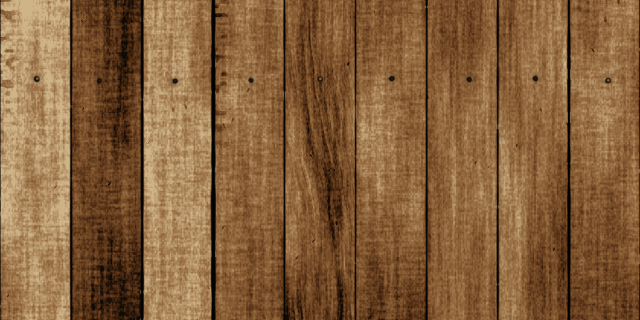
Reproduce this texture procedurally as a WebGL 2 fragment shader.

```glsl
#version 300 es
precision highp float;
uniform vec2 u_resolution;
out vec4 fragColor;

#define PLANKS 9.0
#define ASPECT 2.0
#define STAIN 0.72
#define FIBRE 0.50
#define SAW 0.38
#define PORES 0.27
#define NAIL_HEIGHT 0.75
#define NAIL_RADIUS 0.0082
#define FIGURED_PLANK 4

// Tone, half width of the seam on the right, nail position across
const vec3 PLANK[9] = vec3[9](
  vec3(0.91, 0.0030, 0.52), vec3(0.32, 0.0042, 0.40), vec3(0.86, 0.0066, 0.46),
  vec3(0.74, 0.0028, 0.53), vec3(0.56, 0.0020, 0.50), vec3(0.62, 0.0028, 0.51),
  vec3(0.61, 0.0030, 0.60), vec3(0.66, 0.0046, 0.53), vec3(0.65, 0.0018, 0.55));

// Wood colours from the darkest to the palest
const vec3 WOOD[6] = vec3[6](
  vec3(0.06, 0.04, 0.02), vec3(0.28, 0.15, 0.06), vec3(0.42, 0.26, 0.13),
  vec3(0.53, 0.36, 0.20), vec3(0.62, 0.46, 0.29), vec3(0.73, 0.60, 0.43));

float hash(vec2 p) {
  vec3 q = fract(p.xyx * 0.1031);
  q += dot(q, q.yzx + 33.33);
  return fract((q.x + q.y) * q.z);
}

float noise(vec2 p) {
  vec2 i = floor(p), f = fract(p);
  f = f * f * (3.0 - 2.0 * f);
  return mix(mix(hash(i), hash(i + vec2(1, 0)), f.x),
             mix(hash(i + vec2(0, 1)), hash(i + 1.0), f.x), f.y);
}

// Layered noise centred on zero
float fbm(vec2 p) {
  float sum = 0.0, amp = 0.5;
  for (int i = 0; i < 4; i++) {
    sum += amp * (noise(p) - 0.5);
    p = p * 2.03 + 17.7;
    amp *= 0.5;
  }
  return sum;
}

float band(float x, float width) { return exp(-x * x / (width * width)); }

vec3 woodColor(float tone) {
  float t = clamp(tone, 0.0, 1.15) * 5.0;
  int i = int(min(floor(t), 4.0));
  return mix(WOOD[i], WOOD[i + 1], t - float(i));
}

// Swirling heartwood: fine dark streaks and a pale arc along a bent grain
float figure(vec2 s, float across, float y) {
  float c = across + 0.4 * smoothstep(0.2, 0.9, y) + 0.18 * fbm(s * vec2(9.0, 4.0));
  float streak = smoothstep(0.3, 0.75, noise(vec2(c * 26.0, y * 5.0)));
  float thread = fbm(vec2(c * 45.0, y * 9.0));
  float pale = band(c - 0.45, 0.07) * smoothstep(0.05, 0.3, y) * smoothstep(0.8, 0.55, y);
  float dark = band(c - 0.72, 0.24) * (0.25 + 0.75 * streak);
  float corner = smoothstep(0.45, 0.1, across) * smoothstep(0.25, 0.02, y);
  return 0.22 * pale - 0.32 * dark - 0.28 * corner * (0.4 + streak) + 0.45 * thread;
}

// Small dents, one at most in each cell
float dents(vec2 s) {
  vec2 g = s * vec2(26.0, 18.0), cell = floor(g);
  float pick = hash(cell + 4.0);
  vec2 d = fract(g) - 0.3 - 0.4 * vec2(hash(cell + 11.0), hash(cell + 23.0));
  d.x += d.y * (pick * 60.0 - 1.0);
  float size = mix(0.06, 0.15, hash(cell + 31.0));
  return step(pick, 0.035) * smoothstep(size, size * 0.4, length(d * vec2(1.0, 0.7)));
}

void main() {
  vec2 uv = gl_FragCoord.xy / u_resolution;
  vec2 p = uv * vec2(ASPECT, 1.0);
  float px = 1.0 / u_resolution.y;
  float column = uv.x * PLANKS, across = fract(column);
  int id = int(min(floor(column), PLANKS - 1.0));
  vec3 plank = PLANK[id];
  float pitch = ASPECT / PLANKS;
  vec2 s = p + float(id) * vec2(7.3, 3.1);

  // Stains, long fibres, crosswise saw marks and fine pores
  float sawn = id == 6 || id == 7 || id == FIGURED_PLANK ? 0.4 : 1.0;
  float tone = plank.x + STAIN * fbm(s * vec2(9.0, 2.0))
    + FIBRE * (1.35 - 0.4 * sawn) * fbm(s * vec2(105.0, 6.0))
    + SAW * sawn * fbm(s * vec2(20.0, 120.0))
    + PORES * (noise(s * vec2(210.0, 150.0)) - 0.5);
  if (id == FIGURED_PLANK) tone += figure(s, across, p.y);
  tone += 0.06 * band(p.y - 0.6, 0.3) - 0.13 * smoothstep(0.4, 0.0, p.y);

  // Dark heart along the upper right of the second plank
  if (id == 1) tone -= 0.12 * band(across - 0.72, 0.2) * smoothstep(0.4, 0.8, p.y);

  // Torn saw cuts on the left edge of some planks
  if (id == 0 || id == 3) {
    float torn = smoothstep(0.55, 0.8, noise(s * vec2(40.0, 75.0)));
    tone -= 0.42 * torn * smoothstep(0.32, 0.08, across) * smoothstep(0.4, 0.75, p.y);
  }
  tone -= 0.42 * dents(s);

  // Rounded, shaded plank edges
  float seam = floor(column + 0.5);
  float gap = abs(column - seam) * pitch;
  tone -= 0.16 * exp(-gap / 0.005);
  vec3 color = woodColor(tone);

  // Nail with a dark hole, some with a pale head
  vec2 nail = vec2((across - plank.z) * pitch,
    p.y - NAIL_HEIGHT - 0.014 * (hash(vec2(id, 3)) - 0.5));
  float r = length(nail) + 0.003 * (noise(s * 90.0) - 0.5);
  color *= 1.0 - 0.25 * band(r, NAIL_RADIUS * 1.5);
  color = mix(color, WOOD[0], 0.95 * smoothstep(px, -px, r - NAIL_RADIUS));
  float head = id % 4 == 0 ? 0.85 : 0.1;
  color = mix(color, WOOD[4], head * smoothstep(px, -px, length(nail - 0.001) - NAIL_RADIUS * 0.5));

  // Uneven black seams with a few pale chips
  float halfWidth = seam < 0.5 ? 0.0018 : PLANK[int(seam) - 1].y;
  halfWidth *= 0.75 + 0.5 * noise(vec2(seam * 5.0, p.y * 16.0));
  color = mix(color, WOOD[0] * 0.3, smoothstep(px, -px, gap - halfWidth));
  float chip = smoothstep(0.88, 0.96, noise(vec2(seam * 9.0 + 2.0, p.y * 45.0)));
  color = mix(color, WOOD[5], 0.5 * chip * band(gap - halfWidth, 0.002));

  fragColor = vec4(color, 1.0);
}
```
